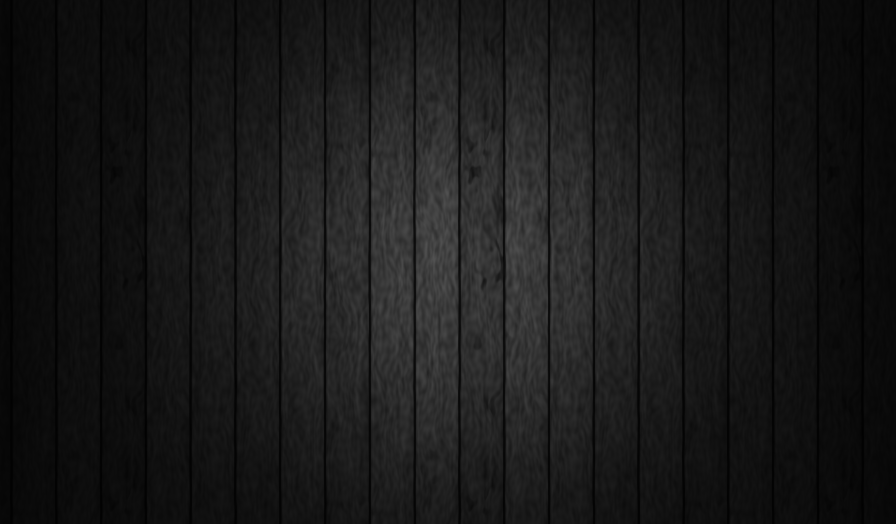
Write a Shadertoy shader that draws this texture.

```glsl
// Dark vertical wood planks with fine grain, lit by a soft central glow.

#define PLANK_WIDTH 0.05
#define FIRST_SEAM 0.0128
#define TILE 0.4
#define SEAM_WIDTH 0.0013
#define SEAM_DARK 0.72
#define GRAIN 0.42
#define KNOT_DARK 0.4
#define GLOW_CENTER vec2(0.515, 0.287)
#define GLOW_RADIUS 0.26
#define GLOW_LEVEL 0.195
#define AMBIENT 0.042

// Relative brightness of the planks in one repeat.
const float plankTone[8] = float[8](1.04, 1.08, 0.91, 1.05, 1.0, 0.93, 0.98, 0.94);

vec2 gradientAt(vec2 cell, float seed) {
    vec3 q = fract(vec3(cell, seed) * vec3(0.1031, 0.1130, 0.0973));
    q += dot(q, q.yzx + 33.33);
    float angle = 6.2832 * fract((q.x + q.y) * q.z);
    return vec2(cos(angle), sin(angle));
}

// Gradient noise whose rows wrap after a whole number of cells.
float grainNoise(vec2 p, float rows, float seed) {
    vec2 i = floor(p), f = fract(p);
    vec2 u = f * f * f * (f * (f * 6.0 - 15.0) + 10.0);
    float y0 = mod(i.y, rows), y1 = mod(i.y + 1.0, rows);
    float a = dot(gradientAt(vec2(i.x, y0), seed), f);
    float b = dot(gradientAt(vec2(i.x + 1.0, y0), seed), f - vec2(1, 0));
    float c = dot(gradientAt(vec2(i.x, y1), seed), f - vec2(0, 1));
    float d = dot(gradientAt(vec2(i.x + 1.0, y1), seed), f - vec2(1, 1));
    return mix(mix(a, b, u.x), mix(c, d, u.x), u.y);
}

// Wood brightness about 1; x runs across a plank, y down the repeat (0 to 1).
float wood(vec2 p, float id) {
    float seed = id * 7.0 + 3.0;
    float bend = grainNoise(vec2(p.x * 2.0, p.y * 7.0), 7.0, seed);
    float x = p.x + 0.16 * bend;

    // Broad streaks, long fibres and short pores
    float streak = grainNoise(vec2(x * 3.5, p.y * 4.0), 4.0, seed + 1.0);
    float fibre = grainNoise(vec2(x * 8.0, p.y * 12.0), 12.0, seed + 2.0);
    float pore = grainNoise(vec2(x * 13.0, p.y * 38.0), 38.0, seed + 3.0);
    float tone = 1.0 + GRAIN * (0.35 * streak + 0.6 * fibre + 0.8 * pore);

    // Dark flecks gathered in patches, strongest on the knotty plank
    float knotty = id == 2.0 ? 1.0 : 0.35;
    float patchMask = smoothstep(0.0, 0.35,
        grainNoise(vec2(x * 1.8, p.y * 6.0), 6.0, seed + 4.0));
    float fleck = smoothstep(0.02, 0.3,
        grainNoise(vec2(x * 6.0, p.y * 24.0), 24.0, seed + 5.0));
    tone -= KNOT_DARK * knotty * patchMask * fleck;

    // Slender knots down the right side of the knotty plank
    if (id == 2.0) {
        for (int k = 0; k < 3; k++) {
            float n = float(k);
            vec2 center = vec2(0.62 + 0.13 * n, 0.1 + 0.23 * n);
            vec2 d = p - center;
            d.y -= round(d.y);
            float r = length(d / vec2(0.2, 0.06)) + 0.9 * fibre + 0.6 * bend;
            tone -= KNOT_DARK * 0.65 * (1.0 - smoothstep(0.2, 1.0, r));
        }
    }
    return tone * plankTone[int(id)];
}

void mainImage(out vec4 fragColor, in vec2 fragCoord) {
    // Units of canvas width, measured from the top left
    vec2 p = vec2(fragCoord.x, iResolution.y - fragCoord.y) / iResolution.x;
    float pixel = 1.0 / iResolution.x;

    // Planks, repeating every eight
    float across = (p.x - FIRST_SEAM) / PLANK_WIDTH;
    float id = mod(floor(across), 8.0);
    float level = wood(vec2(fract(across), p.y / TILE), id);

    // Seams with a soft shadow and a thin lit edge on the right
    float seamId = mod(round(across), 8.0);
    float wobble = 0.0006 * grainNoise(vec2(0.5, p.y / TILE * 16.0), 16.0, seamId + 80.0);
    float offset = (across - round(across)) * PLANK_WIDTH + wobble;
    float dist = abs(offset);
    float gap = 1.0 - smoothstep(SEAM_WIDTH - 0.6 * pixel, SEAM_WIDTH + 0.6 * pixel, dist);
    float shade = exp(-dist / 0.003);
    float rim = exp(-pow((offset - 0.0036) / 0.0011, 2.0));
    level *= (1.0 - SEAM_DARK * gap) * (1.0 - 0.22 * shade);
    level *= 1.0 + 0.12 * rim;

    // Central glow, fading toward the borders
    vec2 fromGlow = (p - GLOW_CENTER) / GLOW_RADIUS;
    float light = AMBIENT + GLOW_LEVEL * exp(-dot(fromGlow, fromGlow));
    light *= 1.0 - 0.35 * smoothstep(0.4, 0.53, abs(p.x - 0.5));

    fragColor = vec4(vec3(clamp(level * light, 0.0, 1.0)), 1.0);
}
```
